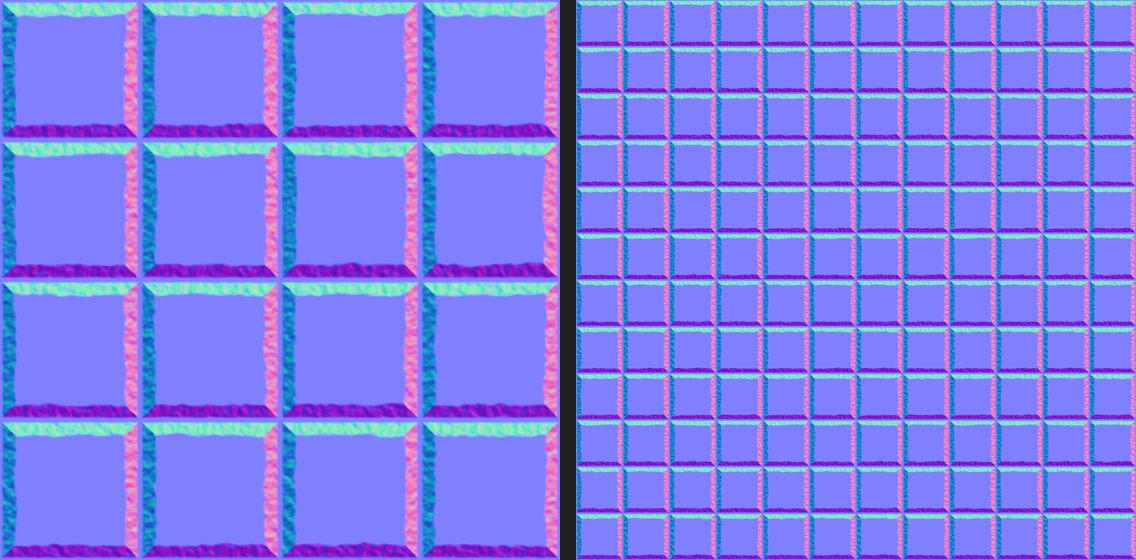
Left: one tile. Right: repeated 3 by 3.
This texture map is drawn by a three.js fragment shader. Its source:

```glsl
// Tangent-space normal map of a 4 by 4 grid of raised square tiles.
// Each tile has a flat top and four mitred bevels; wrapping gradient noise
// bends the bevel edges and chips their faces, so every tile wears differently.
varying vec2 vUv;

const float TILES = 4.0;          // repeats across and up
const float BEVEL_OUTER = 0.022;  // bevel foot, in tile widths from the tile edge
const float BEVEL_INNER = 0.104;  // bevel top, in tile widths from the tile edge
const float OUTER_SOFT = 0.014;   // half width of the fade at the foot
const float INNER_SOFT = 0.016;   // half width of the fade at the top
const float MITRE_SOFT = 0.006;   // half width of the corner blend
const float SLOPE = 1.5;          // steepness of the bevel
const float BEND = 0.020;         // slow drift of the bevel edges
const float RAGGED = 0.016;       // fine raggedness of the bevel edges
const float ROUGHNESS = 0.40;     // tilt of the chips on the bevel face
const float BEND_FREQ = 16.0;     // noise cells across the canvas, whole numbers
const float RAGGED_FREQ = 52.0;
const float CHIP_FREQ = 64.0;
const float GRAIN_FREQ = 112.0;

// Random unit vector for a lattice point
vec2 latticeGradient(vec2 cell, float seed) {
  vec3 q = fract(vec3(cell.xyx) * vec3(0.1031, 0.1030, 0.0973) + seed * 0.137);
  q += dot(q, q.yzx + 33.33);
  float angle = 6.28319 * fract((q.x + q.y) * q.z);
  return vec2(cos(angle), sin(angle));
}

// Gradient noise that wraps after a whole number of cells
float wrapNoise(vec2 uv, float period, float seed) {
  vec2 p = uv * period;
  vec2 i = floor(p);
  vec2 f = p - i;
  vec2 w = f * f * f * (f * (f * 6.0 - 15.0) + 10.0);
  vec2 o = vec2(0.0, 1.0);
  float a = dot(latticeGradient(mod(i, period), seed), f);
  float b = dot(latticeGradient(mod(i + o.yx, period), seed), f - o.yx);
  float c = dot(latticeGradient(mod(i + o.xy, period), seed), f - o.xy);
  float d = dot(latticeGradient(mod(i + o.yy, period), seed), f - o.yy);
  return mix(mix(a, b, w.x), mix(c, d, w.x), w.y);
}

// Relief of the chipped bevel face, scaled so its gradient is near one
float chipHeight(vec2 uv) {
  return wrapNoise(uv, CHIP_FREQ, 3.0) / CHIP_FREQ
       + 0.7 * wrapNoise(uv, GRAIN_FREQ, 4.0) / GRAIN_FREQ;
}

vec2 chipGradient(vec2 uv) {
  vec2 e = vec2(0.0012, 0.0);
  return vec2(chipHeight(uv + e.xy) - chipHeight(uv - e.xy),
              chipHeight(uv + e.yx) - chipHeight(uv - e.yx)) / (2.0 * e.x);
}

// Steepness profile across a bevel: zero in the groove and on the tile top
float bevelProfile(float dist, float wobble) {
  float foot = BEVEL_OUTER + 0.15 * wobble;
  float top = BEVEL_INNER + wobble;
  return smoothstep(foot - OUTER_SOFT, foot + OUTER_SOFT, dist)
       * (1.0 - smoothstep(top - INNER_SOFT, top + INNER_SOFT, dist));
}

void main() {
  // Position in the tile, distance to its nearest sides and their directions
  vec2 local = fract(vUv * TILES) - 0.5;
  vec2 sideDist = 0.5 - abs(local);
  vec2 outward = sign(local);

  // Worn edges
  float wobble = BEND * wrapNoise(vUv, BEND_FREQ, 1.0)
               + RAGGED * wrapNoise(vUv, RAGGED_FREQ, 2.0);

  // The nearer side owns the point; the two meet along the mitre
  float upright = smoothstep(-MITRE_SOFT, MITRE_SOFT, sideDist.y - sideDist.x);
  float bevel = bevelProfile(min(sideDist.x, sideDist.y), wobble);
  vec2 facing = outward * vec2(upright, 1.0 - upright);

  // Bevel slope plus chips, encoded as a normal
  vec2 tilt = bevel * (SLOPE * facing - ROUGHNESS * chipGradient(vUv));
  vec3 normal = normalize(vec3(tilt, 1.0));
  gl_FragColor = vec4(0.5 + 0.5 * normal, 1.0);
}
```
